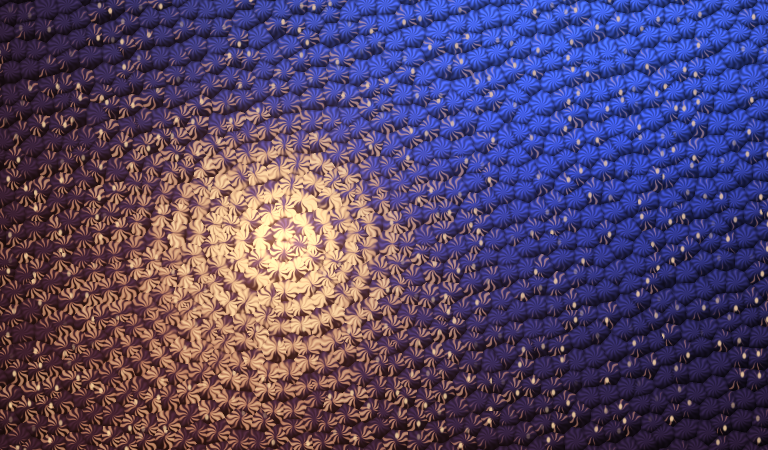
Reproduce this texture procedurally as a WebGL 1 fragment shader.

```glsl
precision highp float;
// Hammered glass with fluted bumps, a warm lamp ringed by glints and blue dusk behind.
uniform vec2 u_resolution;

const float CELLS = 23.0;          // bumps per canvas height
const float TILT = -0.24;          // rotation of the bump lattice
const float JITTER = 0.55;
const float FLUTES = 11.0;         // grooves around one bump
const float RINGS = 22.0;          // rings per canvas height
const vec2 LAMP = vec2(0.633, 0.467);
const vec2 WARM_CENTER = vec2(0.50, 0.30);
const vec2 WARM_SIZE = vec2(0.64, 0.60);
const vec2 DUSK_CENTER = vec2(1.26, 0.86);
const vec2 DUSK_SIZE = vec2(0.78, 0.60);
const vec2 SHADE_DIR = vec2(0.35, -0.94);
const vec3 DARK = vec3(0.145, 0.075, 0.125);
const vec3 BLUE = vec3(0.19, 0.29, 0.80);
const vec3 SKY = vec3(0.28, 0.43, 0.96);
const vec3 COPPER = vec3(0.68, 0.41, 0.30);
const vec3 CREAM = vec3(1.0, 0.85, 0.63);
const vec3 LILAC = vec3(0.74, 0.64, 0.75);

vec2 hash2(vec2 p) {
  vec2 q = vec2(dot(p, vec2(127.1, 311.7)), dot(p, vec2(269.5, 183.3)));
  return fract(sin(q) * 43758.5);
}

float softSpot(vec2 p, vec2 center, vec2 size) {
  vec2 q = (p - center) / size;
  return exp(-dot(q, q));
}

// Cellular lattice: offset from the nearest site, its id and the gap to the next.
void findBump(vec2 g, out vec2 offset, out vec2 id, out float gap) {
  float nearest = 8.0;
  float second = 8.0;
  vec2 base = floor(g);
  offset = vec2(0.0);
  id = base;
  for (int j = -1; j <= 1; j++) {
    for (int i = -1; i <= 1; i++) {
      vec2 cell = base + vec2(float(i), float(j));
      float stagger = 0.5 * mod(cell.y, 2.0) - 0.25;
      vec2 site = cell + 0.5 + JITTER * (hash2(cell) - 0.5);
      site.x += stagger;
      vec2 d = g - site;
      float dist = length(d);
      if (dist < nearest) {
        second = nearest;
        nearest = dist;
        offset = d;
        id = cell;
      } else {
        second = min(second, dist);
      }
    }
  }
  gap = second - nearest;
}

vec3 glass(vec2 p) {
  mat2 turn = mat2(cos(TILT), sin(TILT), -sin(TILT), cos(TILT));
  vec2 d, id;
  float gap;
  findBump(turn * p * CELLS, d, id, gap);
  d = d * turn;
  vec2 rnd = hash2(id + 17.3);
  float dist = length(d);

  // Broad light fields
  vec2 fromLamp = p - LAMP;
  float r = length(fromLamp);
  float core = exp(-r * r / 0.048);
  float warm = softSpot(p, WARM_CENTER, WARM_SIZE);
  float dusk = softSpot(p, DUSK_CENTER, DUSK_SIZE);

  // Fluted bump, with its grooves fanning from the site
  float angle = atan(d.y, d.x + 0.0001);
  float wave = sin(FLUTES * angle + 6.28 * rnd.x + 1.5 * sin(dist * 9.0));
  float flute = wave * smoothstep(0.05, 0.25, dist);
  float shade = smoothstep(-0.05, 0.50, dot(d, SHADE_DIR) + 0.25 * (rnd.y - 0.5));
  float seam = 1.0 - smoothstep(0.0, 0.28, gap);

  // Dusk transmitted through the body of the glass
  vec3 color = mix(DARK, BLUE, dusk);
  color = mix(color, SKY, 0.75 * dusk * smoothstep(0.45, 1.05, p.y));
  color *= 1.06 + 0.24 * flute;
  color *= 1.0 - mix(0.75, 0.48, dusk) * shade;
  color *= 1.0 - 0.30 * seam;
  color += vec3(0.15, 0.065, 0.03) * warm + vec3(0.22, 0.11, 0.04) * core;

  // Lamp glints run along the rings around the lamp
  vec2 sitePos = p - d / CELLS - LAMP;
  vec2 tangent = vec2(-sitePos.y, sitePos.x) / (length(sitePos) + 0.01);
  float along = abs(dot(d, tangent)) / (dist + 0.04);
  float ring = sin(6.2832 * RINGS * r) * exp(-2.6 * r);
  float value = along * (0.60 + 0.40 * flute) * (0.50 + 0.50 * rnd.y);
  value += 0.17 * ring - 0.10 * seam;
  float light = clamp(0.92 * warm + 0.65 * core, 0.0, 1.0);
  float level = mix(0.70, 0.08, light);
  float glint = smoothstep(level - 0.12, level + 0.14, value);
  float heat = clamp(0.75 * core + 1.2 * (value - level), 0.0, 1.0);
  vec3 glintColor = mix(COPPER, CREAM, heat);
  glintColor = mix(glintColor, LILAC, 0.55 * dusk * (1.0 - core));
  color = mix(color, glintColor, glint * (0.55 + 0.45 * light));

  // Small pale sparks
  vec2 sparkPos = 0.28 * vec2(cos(6.28 * rnd.x), sin(6.28 * rnd.x));
  float spark = 1.0 - smoothstep(0.06, 0.17, length((d - sparkPos) * vec2(1.25, 0.8)));
  spark *= smoothstep(0.35, 0.8, rnd.y);
  color = mix(color, mix(CREAM, LILAC, 0.35 * dusk), 0.85 * spark);
  return color + CREAM * 0.22 * exp(-r * r / 0.009);
}

void main() {
  // Four samples smooth the fine grooves
  vec3 color = vec3(0.0);
  for (int j = 0; j < 2; j++) {
    for (int i = 0; i < 2; i++) {
      vec2 shift = vec2(float(i), float(j)) * 0.5 - 0.25;
      color += glass((gl_FragCoord.xy + shift) / u_resolution.y);
    }
  }
  gl_FragColor = vec4(clamp(color * 0.25, 0.0, 1.0), 1.0);
}
```
